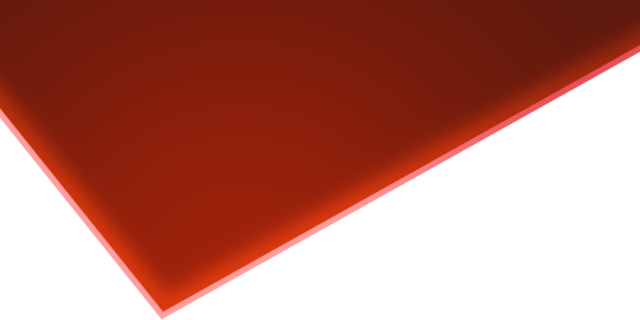
A Shadertoy shader for this background:

```glsl
#define TIP vec2(0.505, 0.002)
#define LEFT_END vec2(0.0, 0.632)
#define RIGHT_END vec2(2.0, 0.838)
#define RIM_WIDTH 0.0185
#define GLOW_WIDTH 0.052
#define LIGHT_CENTRE vec2(0.75, 0.10)
#define LIGHT_RADIUS 1.5

const vec3 PAPER = vec3(1.0);
const vec3 FILL_WARM = vec3(0.62, 0.132, 0.04);
const vec3 FILL_DARK = vec3(0.37, 0.098, 0.05);
const vec3 GLOW = vec3(0.86, 0.22, 0.055);
const vec3 RIM_PALE = vec3(1.0, 0.61, 0.61);
const vec3 RIM_DEEP = vec3(0.91, 0.31, 0.33);

// Signed distance to the line from a to b, positive on its left side
float lineSide(vec2 p, vec2 a, vec2 b) {
    vec2 along = normalize(b - a);
    return dot(p - a, vec2(-along.y, along.x));
}

// Soft falloff from an edge into the panel
float edgeGlow(float depth) {
    float t = max(depth, 0.0) / GLOW_WIDTH;
    return exp(-t * t);
}

void mainImage(out vec4 fragColor, in vec2 fragCoord) {
    vec2 p = fragCoord / iResolution.y;
    p.x *= 2.0 * iResolution.y / iResolution.x;
    float pixel = 1.0 / iResolution.y;

    // Wedge bounded by two edges that meet at the tip
    float leftDepth = lineSide(p, LEFT_END, TIP);
    float rightDepth = lineSide(p, TIP, RIGHT_END);
    float depth = min(leftDepth, rightDepth);

    // Panel shading, darker away from the light
    float shade = smoothstep(0.0, LIGHT_RADIUS, distance(p, LIGHT_CENTRE));
    vec3 panel = mix(FILL_WARM, FILL_DARK, shade);

    // Inner glow, weaker toward the far ends
    float glow = 1.0 - (1.0 - edgeGlow(leftDepth - RIM_WIDTH))
                     * (1.0 - edgeGlow(rightDepth - RIM_WIDTH));
    panel = mix(panel, GLOW, glow * (1.0 - 0.55 * shade));

    // Rim, deepening to the right
    vec3 rim = mix(RIM_PALE, RIM_DEEP, smoothstep(1.0, 1.8, p.x));

    // Layers with smooth edges
    vec3 color = mix(PAPER, rim, smoothstep(-pixel, pixel, depth));
    color = mix(color, panel, smoothstep(-pixel, pixel, depth - RIM_WIDTH));
    fragColor = vec4(color, 1.0);
}
```
